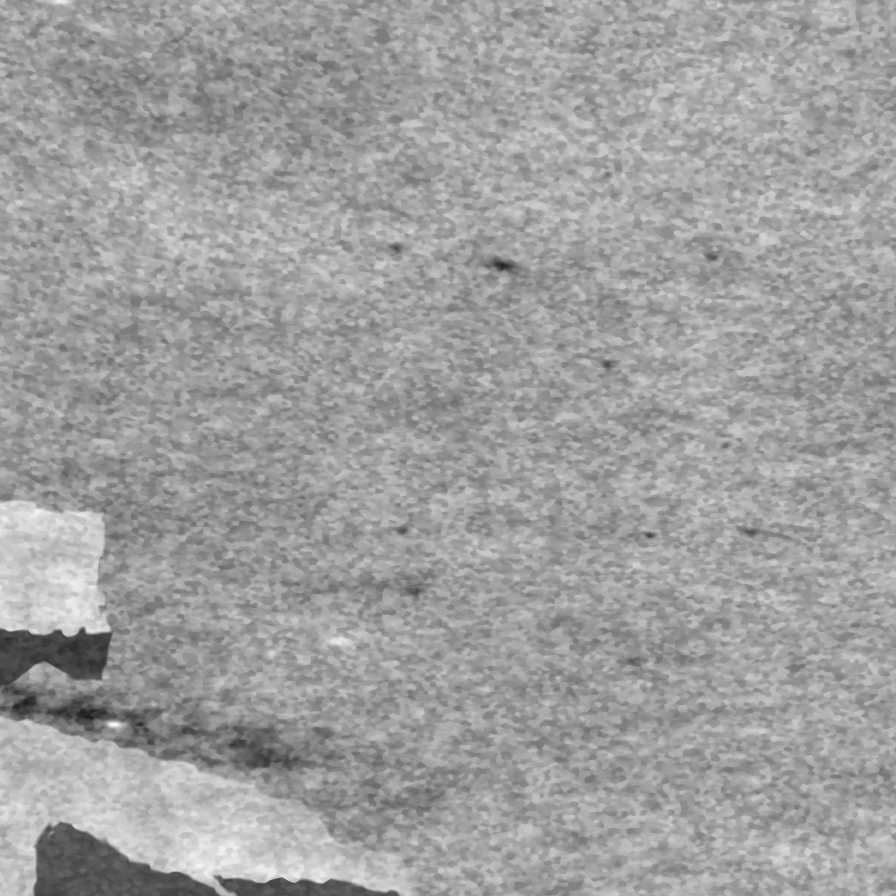
Give the GLSL for this texture, as a Shadertoy shader.

```glsl
// Grey, wind-streaked sandy ground with scattered pebbles and two pale rocks at lower left.

float hash(vec2 p) {
    vec3 q = fract(vec3(p.xyx) * 0.1031);
    q += dot(q, q.yzx + 33.33);
    return fract((q.x + q.y) * q.z);
}

// Smooth cellular noise, centred on zero: jittered cells blended by distance.
float cellNoise(vec2 p) {
    vec2 cell = floor(p), local = fract(p);
    float total = 0.0, weight = 0.0;
    for (int j = -1; j <= 1; j++)
    for (int i = -1; i <= 1; i++) {
        vec2 o = vec2(i, j), id = cell + o + 200.0;
        vec2 d = o + vec2(hash(id), hash(id + 57.0)) - local;
        float w = exp(-7.0 * dot(d, d));
        total += w * (hash(id + 113.0) - 0.5);
        weight += w;
    }
    return total / weight;
}

// Soft elliptical spot; slope tilts its long axis.
float patchAt(vec2 p, vec2 centre, vec2 radius, float slope) {
    vec2 d = p - centre;
    d.y -= slope * d.x;
    d /= radius;
    return exp(-dot(d, d));
}

// Signed distance to an eight-sided polygon, negative inside.
float polygon(vec2 p, vec2 v[8]) {
    float d = 1e9, side = 1.0;
    for (int i = 0; i < 8; i++) {
        vec2 a = v[i], e = v[(i + 7) % 8] - a, w = p - a;
        vec2 b = w - e * clamp(dot(w, e) / dot(e, e), 0.0, 1.0);
        d = min(d, dot(b, b));
        bvec3 c = bvec3(p.y >= a.y, p.y < a.y + e.y, e.x * w.y > e.y * w.x);
        if (all(c) || all(not(c))) side = -side;
    }
    return side * sqrt(d);
}

float fill(float d, float blur) {
    return 1.0 - smoothstep(-blur, blur, d);
}

// Layered grain, stretched along the gently falling wind direction.
float sandGrain(vec2 p) {
    float fall = 0.16 * smoothstep(0.1, 0.8, p.y) * (1.0 - 0.5 * p.x);
    vec2 q = vec2(p.x, p.y + fall * p.x);
    return 0.19 * cellNoise(q * vec2(150.0, 200.0))
         + 0.12 * cellNoise(q * vec2(60.0, 125.0) + 31.0)
         + 0.08 * cellNoise(q * vec2(14.0, 52.0) + 67.0)
         + 0.05 * cellNoise(q * vec2(4.0, 12.0) + 91.0);
}

// Broad light and dark drifts, and the shade around the rocks.
float groundTone(vec2 p) {
    float tone = 0.622;
    tone -= 0.055 * patchAt(p, vec2(0.24, 0.88), vec2(0.22, 0.05), -0.12);
    tone += 0.055 * patchAt(p, vec2(0.17, 0.94), vec2(0.07, 0.015), -0.4);
    tone += 0.045 * patchAt(p, vec2(0.25, 0.75), vec2(0.28, 0.06), -0.22);
    tone += 0.030 * patchAt(p, vec2(0.75, 0.83), vec2(0.35, 0.18), 0.0);
    tone -= 0.050 * patchAt(p, vec2(0.12, 0.45), vec2(0.18, 0.05), -0.2);
    tone += 0.050 * patchAt(p, vec2(0.44, 0.375), vec2(0.16, 0.016), 0.08);
    tone -= 0.070 * patchAt(p, vec2(0.42, 0.345), vec2(0.12, 0.013), 0.12);
    tone += 0.040 * patchAt(p, vec2(0.82, 0.36), vec2(0.25, 0.03), -0.05);
    tone += 0.060 * patchAt(p, vec2(0.72, 0.108), vec2(0.20, 0.004), 0.0);
    tone += 0.035 * patchAt(p, vec2(0.80, 0.04), vec2(0.30, 0.05), 0.0);
    float shade = 0.24 * patchAt(p, vec2(0.04, 0.215), vec2(0.12, 0.026), -0.2)
                + 0.20 * patchAt(p, vec2(0.25, 0.170), vec2(0.13, 0.030), -0.12)
                + 0.12 * patchAt(p, vec2(0.43, 0.100), vec2(0.09, 0.030), 0.1)
                + 0.06 * patchAt(p, vec2(0.16, 0.27), vec2(0.07, 0.07), -0.5);
    return tone - shade * (1.0 + 1.4 * cellNoise(p * vec2(35.0, 85.0)));
}

// Dark pebbles: x, y and radius of each.
float pebbles(vec2 p) {
    vec3 stones[10] = vec3[10](
        vec3(0.443, 0.723, 0.009), vec3(0.678, 0.805, 0.005), vec3(0.678, 0.592, 0.007),
        vec3(0.795, 0.713, 0.007), vec3(0.726, 0.402, 0.007), vec3(0.837, 0.406, 0.008),
        vec3(0.709, 0.263, 0.008), vec3(0.450, 0.407, 0.007), vec3(0.811, 0.504, 0.005),
        vec3(0.468, 0.340, 0.009));
    float dark = 0.40 * patchAt(p, vec2(0.562, 0.704), vec2(0.020, 0.007), -0.28);
    for (int i = 0; i < 10; i++)
        dark = max(dark, 0.28 * patchAt(p, stones[i].xy, stones[i].z * vec2(1.0, 0.65), 0.0));
    return dark;
}

void mainImage(out vec4 fragColor, in vec2 fragCoord) {
    vec2 p = fragCoord / iResolution.xy;
    float grain = sandGrain(p), blur = 0.0025;

    // Ground, pebbles and pale chips
    float tone = groundTone(p) + grain - pebbles(p);
    tone += 0.30 * patchAt(p, vec2(0.377, 0.284), vec2(0.009, 0.005), 0.0);
    tone += 0.50 * patchAt(p, vec2(0.127, 0.191), vec2(0.012, 0.004), 0.0);
    tone += 0.20 * patchAt(p, vec2(0.303, 0.271), vec2(0.007, 0.005), 0.0);
    tone += 0.35 * patchAt(p, vec2(0.068, 1.0), vec2(0.012, 0.005), 0.0);

    // Rough outlines for the rocks
    vec2 r = p + 0.011 * vec2(cellNoise(p * 55.0), cellNoise(p * 60.0 + 19.0));
    float face = polygon(r, vec2[8](vec2(-0.1, 0.44), vec2(0.03, 0.437), vec2(0.12, 0.425),
        vec2(0.107, 0.365), vec2(0.12, 0.295), vec2(0.08, 0.29), vec2(0.03, 0.29), vec2(-0.1, 0.29)));
    float under = polygon(r, vec2[8](vec2(-0.1, 0.302), vec2(0.06, 0.294), vec2(0.122, 0.296),
        vec2(0.115, 0.242), vec2(0.085, 0.243), vec2(0.05, 0.258), vec2(0.0, 0.233), vec2(-0.1, 0.22)));
    float slab = polygon(r, vec2[8](vec2(-0.1, 0.21), vec2(0.03, 0.195), vec2(0.24, 0.138),
        vec2(0.355, 0.095), vec2(0.37, 0.063), vec2(0.445, 0.042), vec2(0.50, -0.01), vec2(-0.1, -0.1)));
    float hollow = polygon(r, vec2[8](vec2(0.045, -0.1), vec2(0.04, 0.055), vec2(0.063, 0.08),
        vec2(0.098, 0.073), vec2(0.145, 0.039), vec2(0.21, 0.026), vec2(0.26, -0.01), vec2(0.27, -0.1)));
    float crack = polygon(r, vec2[8](vec2(0.24, 0.018), vec2(0.30, 0.018), vec2(0.365, 0.016),
        vec2(0.44, 0.0), vec2(0.47, -0.03), vec2(0.40, -0.1), vec2(0.30, -0.1), vec2(0.26, 0.0)));

    // Pale stone, brighter along the lower ledge, with dark recesses
    float stone = 0.79 + 0.7 * grain + 0.10 * cellNoise(p * vec2(22.0, 40.0));
    float ledge = patchAt(p, vec2(0.27, 0.035), vec2(0.19, 0.022), -0.18);
    float slabTone = stone - 0.04 + 0.12 * ledge - 0.15 * smoothstep(0.445, 0.475, p.x);
    float recess = 0.30 + 0.5 * grain;
    tone = mix(tone, stone + 0.02, fill(face, blur));
    tone = mix(tone, recess - 0.04, fill(under, blur));
    tone = mix(tone, slabTone, fill(slab, blur));
    tone = mix(tone, recess + 0.03, fill(min(hollow, crack), blur));

    fragColor = vec4(vec3(clamp(tone, 0.0, 1.0)), 1.0);
}
```
